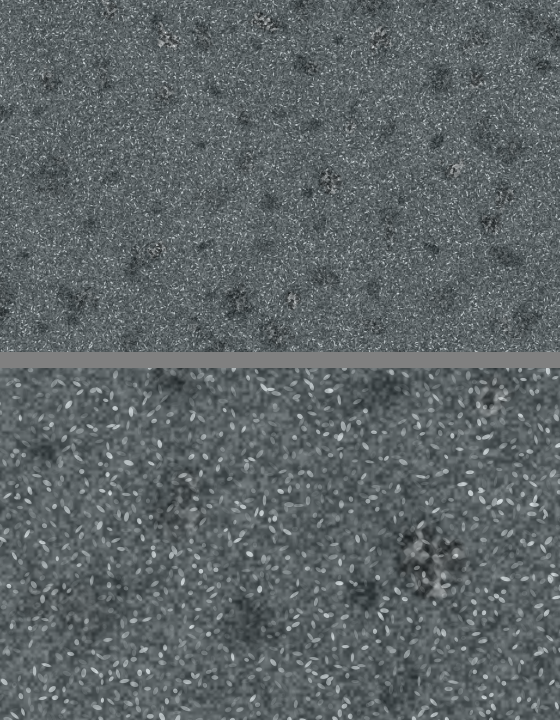
Top: the whole. Bottom: its middle third, enlarged.
This texture is drawn by a WebGL 2 fragment shader. Its source:

```glsl
#version 300 es
precision highp float;

uniform vec2 u_resolution;
out vec4 fragColor;

// Lengths are fractions of the canvas height
#define BASE_LUMA 0.362
#define TINT vec3(-0.025, 0.005, 0.014)
#define GRAIN_SIZE 0.0034
#define GRAIN_CONTRAST 0.19
#define FLECK_CELL 0.0085
#define FLECK_GLOW 0.40
#define BLOTCH_CELL 0.13
#define BLOTCH_SHARE 0.78
#define BLOTCH_RADIUS vec2(0.017, 0.050)
#define BLOTCH_DEPTH 0.105
#define CRYSTAL_SIZE 0.0065
#define CRYSTAL_GLOW 0.30

vec4 hash4(vec2 cell) {
    vec4 v = fract(cell.xyxy * vec4(0.1031, 0.1030, 0.0973, 0.1099));
    v += dot(v, v.wzxy + 33.33);
    return fract((v.xxyz + v.yzzw) * v.zywx);
}

float noise(vec2 p) {
    vec2 i = floor(p), f = fract(p);
    f = f * f * (3.0 - 2.0 * f);
    float low = mix(hash4(i).x, hash4(i + vec2(1, 0)).x, f.x);
    float high = mix(hash4(i + vec2(0, 1)).x, hash4(i + vec2(1, 1)).x, f.x);
    return mix(low, high, f.y);
}

vec2 rotate(vec2 p, float angle) {
    float c = cos(angle), s = sin(angle);
    return vec2(c * p.x + s * p.y, c * p.y - s * p.x);
}

// Small bright slivers, each turned its own way
float flecks(vec2 p, float pixel) {
    vec2 home = floor(p / FLECK_CELL);
    float glow = 0.0;
    for (int y = -1; y <= 1; y++)
    for (int x = -1; x <= 1; x++) {
        vec2 cell = home + vec2(x, y);
        vec4 place = hash4(cell + 17.0);
        vec4 form = hash4(cell + 311.0);
        vec2 q = rotate(p - (cell + place.xy) * FLECK_CELL, place.z * 6.2832);
        vec2 halfSize = FLECK_CELL * vec2(mix(0.25, 0.55, form.x), mix(0.15, 0.27, form.y));
        float dist = (length(q / halfSize) - 1.0) * halfSize.y;
        float cover = 1.0 - smoothstep(-0.5 * pixel, 0.6 * pixel, dist);
        glow = max(glow, cover * (0.07 + 0.93 * pow(place.w, 3.0)));
    }
    return glow;
}

// Ragged inclusions: x is the dark body, y its crystalline heart
vec2 blotches(vec2 p) {
    vec2 home = floor(p / BLOTCH_CELL);
    float ragged = (noise(p * 48.0) - 0.5) * 0.9 + (noise(p * 125.0 + 40.0) - 0.5) * 0.5;
    vec2 result = vec2(0.0);
    for (int y = -1; y <= 1; y++)
    for (int x = -1; x <= 1; x++) {
        vec2 cell = home + vec2(x, y);
        vec4 place = hash4(cell + 71.0);
        vec4 form = hash4(cell + 523.0);
        float present = step(place.w, BLOTCH_SHARE);
        float stretch = mix(1.0, 1.4, form.y);
        float radius = mix(BLOTCH_RADIUS.x, BLOTCH_RADIUS.y, pow(form.x, 1.4));
        vec2 q = rotate(p - (cell + place.xy) * BLOTCH_CELL, place.z * 6.2832);
        q *= vec2(1.0 / stretch, stretch) / radius;
        float body = 1.0 - smoothstep(0.45, 1.3, length(q) + ragged);
        float heart = 1.0 - smoothstep(0.35, 0.95, length(q - vec2(0.25, 0.1)) + ragged);
        heart *= smoothstep(0.2, 0.6, form.x) * mix(0.25, 1.0, form.z * form.z);
        result = max(result, present * vec2(body * mix(0.6, 1.0, form.w), heart));
    }
    return result;
}

void main() {
    vec2 p = gl_FragCoord.xy / u_resolution.y;
    float pixel = 1.0 / u_resolution.y;

    // Stone ground: fine grain, coarser grain and faint clouds
    float grain = noise(p / GRAIN_SIZE) - 0.5;
    float coarse = noise(p / (2.3 * GRAIN_SIZE) + 90.0) - 0.5;
    float cloud = noise(p * 9.0 + 5.0) - 0.5;
    float luma = BASE_LUMA + GRAIN_CONTRAST * (grain + 0.5 * coarse) + 0.025 * cloud;

    // Dark inclusions
    vec2 blotch = blotches(p);
    luma -= BLOTCH_DEPTH * blotch.x;

    // Bright slivers, sparser inside the inclusions
    float veil = 1.0 - 0.65 * blotch.x * (1.0 - blotch.y);
    luma += FLECK_GLOW * flecks(p, pixel) * veil;

    // Broken crystals with dark pits between them
    float shard = noise(rotate(p, 0.6) / CRYSTAL_SIZE + 30.0);
    float bright = smoothstep(0.45, 0.75, shard);
    float pit = 1.0 - smoothstep(0.15, 0.4, shard);
    luma += blotch.y * (CRYSTAL_GLOW * bright - 0.07 * pit);

    // Cool tint, nearly neutral on the crystals
    vec3 color = max(luma, 0.13) + TINT * (1.0 - 0.5 * blotch.y);
    fragColor = vec4(clamp(color, 0.0, 1.0), 1.0);
}
```
